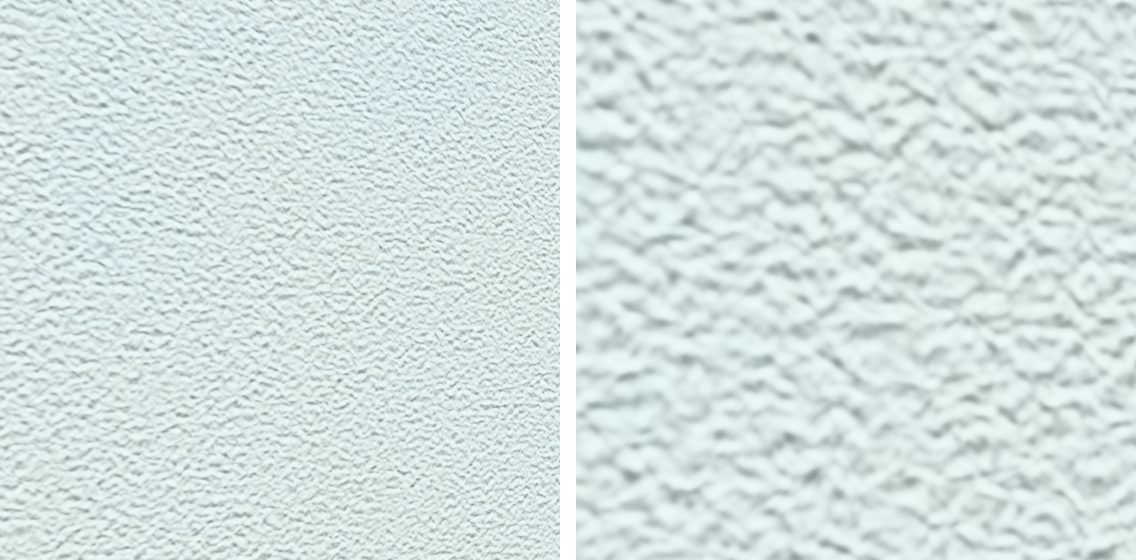
Left, the full canvas; right, a detail of the centre.
Reproduce this texture procedurally as a Shadertoy shader.

```glsl
// Random unit gradient for a lattice cell
vec2 cellGradient(vec2 cell) {
    vec3 h = fract(cell.xyx * vec3(0.1031, 0.1030, 0.0973));
    h += dot(h, h.yzx + 33.33);
    float angle = 6.2832 * fract((h.x + h.y) * h.z);
    return vec2(cos(angle), sin(angle));
}

float gradientNoise(vec2 p) {
    vec2 cell = floor(p);
    vec2 f = p - cell;
    vec2 blend = f * f * f * (f * (f * 6.0 - 15.0) + 10.0);
    vec2 right = vec2(1.0, 0.0);
    vec2 up = vec2(0.0, 1.0);
    float a = dot(cellGradient(cell), f);
    float b = dot(cellGradient(cell + right), f - right);
    float c = dot(cellGradient(cell + up), f - up);
    float d = dot(cellGradient(cell + 1.0), f - 1.0);
    return mix(mix(a, b, blend.x), mix(c, d, blend.x), blend.y);
}

// Wall receding to the right: rows converge on the horizon
vec2 wallPlane(vec2 uv, float recession, float horizon) {
    float depth = 1.0 - recession * uv.x;
    return vec2(uv.x, uv.y - horizon) / depth;
}

vec2 turn(vec2 p, float angle) {
    float c = cos(angle);
    float s = sin(angle);
    return vec2(c * p.x - s * p.y, s * p.x + c * p.y);
}

// Plaster height: lumps plus finer grit on a turned lattice
float plasterHeight(vec2 p, float grit) {
    return gradientNoise(p) + grit * gradientNoise(turn(p, 0.6) * 1.7 + 17.3);
}

// Relief lit from above, scaled to roughly unit deviation
float reliefLight(vec2 p, float reach, float grit) {
    float below = plasterHeight(p, grit);
    float above = plasterHeight(p + vec2(0.0, reach), grit);
    return (below - above) / 0.27;
}

// Bright plaster with sparse shadows that level off at a limit
float plasterTone(float light, float limit) {
    float eased = limit * tanh(light / limit);
    return 1.002 - 0.102 * exp(-0.54 * eased);
}

void mainImage(out vec4 fragColor, in vec2 fragCoord) {
    vec2 uv = fragCoord / iResolution.xy;
    const vec2 grainDensity = vec2(50.0, 74.0);
    vec2 grain = wallPlane(uv, 0.35, 0.36) * grainDensity + 200.0;

    // Uneven trowelling nudges the rows
    grain.y += 0.4 * gradientNoise(grain * 0.43 + 5.1);
    grain.x += 0.4 * gradientNoise(grain * 0.45 + 61.7);

    // Shadow strength varies in patches
    float strength = 1.0 + 0.3 * gradientNoise(grain * 0.17 + 31.0);
    float light = reliefLight(grain, 0.5, 0.42) * strength;
    float tone = plasterTone(light, 3.2);

    // Pale cyan paint with faint cool and warm drift
    vec3 paint = vec3(tone - 0.055, tone, tone - 0.003);
    float drift = gradientNoise(uv * 3.0 + 9.0) + 0.6 * gradientNoise(grain * 0.3 + 83.0);
    float coolness = 0.018 * drift + 0.012 * (uv.y - 0.5);
    paint += coolness * vec3(-0.5, 0.0, 0.8);
    fragColor = vec4(clamp(paint, 0.0, 1.0), 1.0);
}
```
